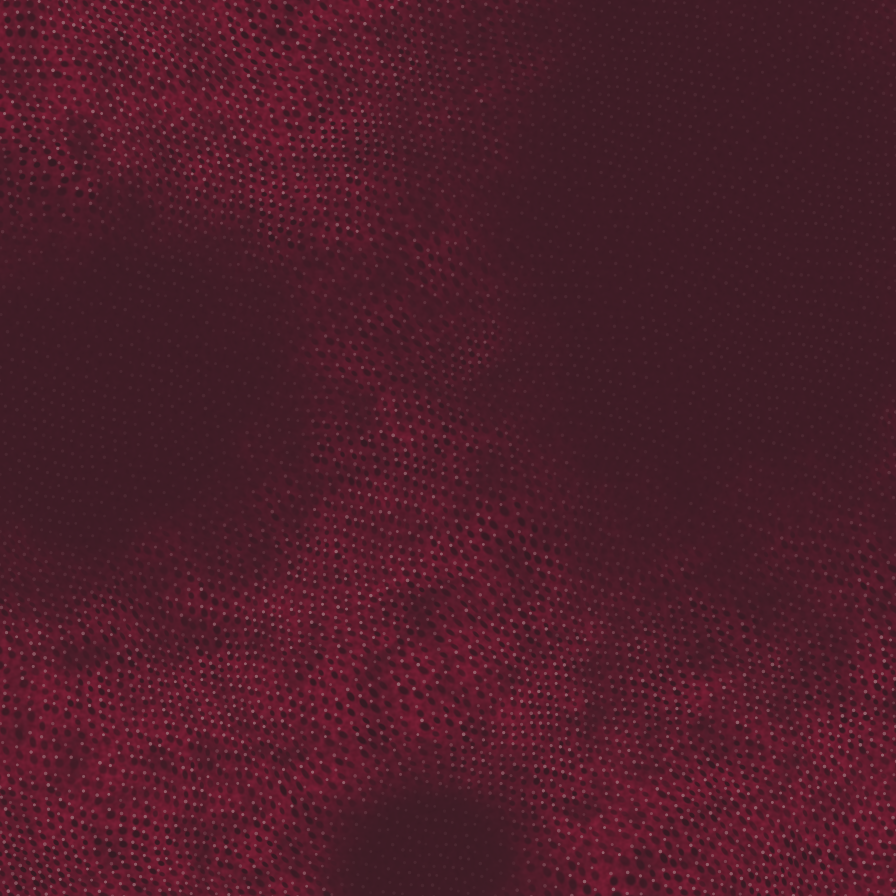
Give the GLSL for this texture, as a Shadertoy shader.

```glsl
// Dark plum leather with worn crimson patches, a warped lattice of pale pores and shaded pits.
#define CELLS 76.0
#define LATTICE_ANGLE 0.28
#define WARP 0.042
#define JITTER 0.34
#define PORE_RADIUS 0.135
#define PIT_RADIUS 0.41
#define PIT_DEPTH 1.05
#define PLUM vec3(0.246, 0.110, 0.147)
#define CRIMSON vec3(0.430, 0.110, 0.190)
#define PIT_COLOUR vec3(0.205, 0.102, 0.132)
#define PORE_COLOUR vec3(0.600, 0.430, 0.460)

vec2 hash2(vec2 p) {
    vec3 q = fract(p.xyx * vec3(0.1031, 0.1030, 0.0973));
    q += dot(q, q.yzx + 33.33);
    return fract((q.xx + q.yz) * q.zy);
}

float cornerSlope(vec2 cell, vec2 corner, vec2 f) {
    float angle = 6.2832 * hash2(cell + corner).x;
    return dot(vec2(cos(angle), sin(angle)), f - corner);
}

float gradientNoise(vec2 p) {
    p += 40.0;
    vec2 cell = floor(p), f = fract(p);
    vec2 u = f * f * f * (f * (f * 6.0 - 15.0) + 10.0);
    vec2 e = vec2(0.0, 1.0);
    return mix(mix(cornerSlope(cell, e.xx, f), cornerSlope(cell, e.yx, f), u.x),
               mix(cornerSlope(cell, e.xy, f), cornerSlope(cell, e.yy, f), u.x), u.y);
}

float fbm(vec2 p) {
    float sum = 0.0, amplitude = 1.0;
    for (int i = 0; i < 4; i++) {
        sum += amplitude * gradientNoise(p);
        p = mat2(1.6, 1.2, -1.2, 1.6) * p + 5.3;
        amplitude *= 0.62;
    }
    return sum;
}

// Zero inside a soft ellipse, one outside
float outside(vec2 uv, vec2 centre, vec2 radii, float ragged) {
    return smoothstep(0.50, 1.50, length((uv - centre) / radii) + ragged);
}

// How much crimson shows: broad smooth shadows, then mottling and small blotches
float wearMask(vec2 uv) {
    float ragged = 0.20 * fbm(uv * 8.0);
    float wear = outside(uv, vec2(0.10, 0.56), vec2(0.30, 0.24), ragged)
               * outside(uv, vec2(0.80, 0.75), vec2(0.34, 0.47), ragged)
               * outside(uv, vec2(0.48, 0.04), vec2(0.13, 0.11), ragged);
    float blotch = smoothstep(0.15, 0.65, fbm(uv * 16.0 + 3.0));
    float mottle = 0.88 + 0.55 * fbm(uv * 20.0 + 11.0);
    return clamp(wear * mottle * (1.0 - 0.50 * blotch), 0.0, 1.0);
}

// x: pale pore coverage, y: pit shade; unbend undoes the local stretch so pores stay round
vec2 poreLattice(vec2 p, mat2 unbend, float pixel) {
    vec2 cell = floor(p), cover = vec2(0.0);
    for (int j = -1; j <= 1; j++)
    for (int i = -1; i <= 1; i++) {
        vec2 id = cell + vec2(i, j);
        vec2 rnd = hash2(id + 200.0);
        vec2 centre = id + 0.5 + JITTER * (rnd - 0.5);
        centre.x += 0.5 * mod(id.y, 2.0);
        vec2 d = p - centre;
        float radius = PORE_RADIUS * (0.85 + 0.3 * rnd.x);
        float pore = 1.0 - smoothstep(radius - 0.6 * pixel, radius + 0.6 * pixel, length(unbend * d));
        vec2 o = d - vec2(0.36, -0.36);
        float size = PIT_RADIUS * (0.75 + 0.4 * rnd.y);
        float pit = 1.0 - smoothstep(0.40, 1.0, length(vec2(o.x + 0.3 * o.y, o.y * 1.1)) / size);
        cover = max(cover, vec2(pore * (0.5 + 0.5 * rnd.y), pit * (0.65 + 0.35 * rnd.x)));
    }
    return cover;
}

void mainImage(out vec4 fragColor, in vec2 fragCoord) {
    vec2 uv = fragCoord / iResolution.xy;
    float wear = wearMask(uv);

    // Lattice bent by slow noise
    vec2 bend = vec2(gradientNoise(uv * 4.5), gradientNoise(uv * 4.5 + 17.0));
    bend += 0.22 * vec2(gradientNoise(uv * 13.0 + 5.0), gradientNoise(uv * 13.0 + 29.0));
    float c = cos(LATTICE_ANGLE), s = sin(LATTICE_ANGLE);
    vec2 p = mat2(c, s, -s, c) * (uv + WARP * bend) * CELLS;
    float pixel = CELLS / iResolution.y;
    mat2 unbend = inverse(mat2(dFdx(p), dFdy(p))) * pixel;
    vec2 cover = poreLattice(p, unbend, pixel);

    // Leather, pits, then pores
    float grain = gradientNoise(uv * 130.0) + 0.6 * gradientNoise(uv * 230.0 + 9.0);
    vec3 colour = mix(PLUM, CRIMSON, wear) * (1.0 + (0.04 + 0.16 * wear) * grain);
    float pitZone = 0.85 + 0.6 * gradientNoise(uv * 11.0 + 23.0);
    float pitShade = cover.y * PIT_DEPTH * pitZone * (0.16 + 0.84 * smoothstep(0.0, 0.5, wear));
    colour = mix(colour, PIT_COLOUR, clamp(pitShade, 0.0, 0.95));
    colour = mix(colour, PORE_COLOUR, cover.x * mix(0.13, 0.85, smoothstep(0.0, 0.9, wear)));
    fragColor = vec4(colour, 1.0);
}
```
